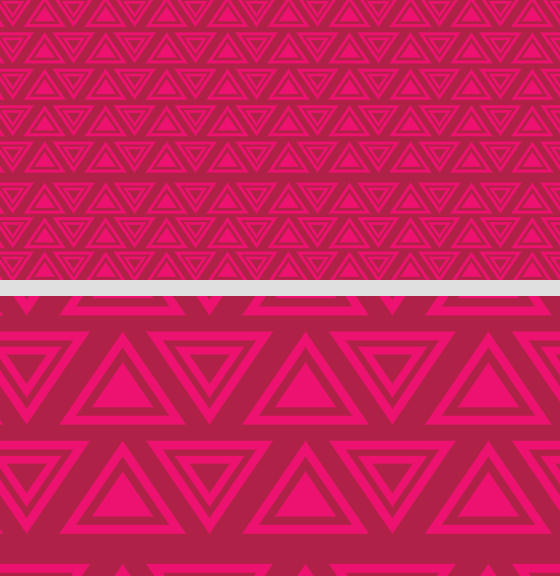
Top: the whole. Bottom: its middle third, enlarged.
Give the GLSL for this pattern, as a Shadertoy shader.

```glsl
// Lengths are fractions of the canvas height; y runs downward from the top.
const vec3 CRIMSON = vec3(0.69, 0.13, 0.282);
const vec3 PINK = vec3(0.935, 0.07, 0.44);

const float COLUMN_PITCH = 0.2177;
const float UP_X = 0.1596;
const float DOWN_X = 0.263;
const vec2 TRIANGLE = vec2(0.0755, 0.1107);  // half width, height

const float BAND_SPLIT = 0.635;              // rows sit closer below this line
const vec2 UPPER_BAND = vec2(-0.0143, 0.13); // first row top, row pitch
const vec2 LOWER_BAND = vec2(0.6523, 0.1232);
const float ROW_MARGIN = 0.006;

const float OUTLINE = 0.0105;     // insets measured from the triangle edge
const float UP_CORE = 0.0206;
const float DOWN_RING = 0.0180;
const float DOWN_HOLE = 0.0272;
const float EDGE_PIXELS = 1.2;

// Depth inside a triangle with its apex at y = 0 and base at y = height.
float triangleInset(vec2 p) {
    vec2 sideNormal = normalize(vec2(-TRIANGLE.y, TRIANGLE.x));
    float side = dot(vec2(abs(p.x), p.y), sideNormal);
    return min(side, TRIANGLE.y - p.y);
}

float centredRepeat(float x, float centre) {
    return mod(x - centre + 0.5 * COLUMN_PITCH, COLUMN_PITCH) - 0.5 * COLUMN_PITCH;
}

float coverage(float inset, float threshold) {
    float softness = EDGE_PIXELS / iResolution.y;
    return clamp((inset - threshold) / softness + 0.5, 0.0, 1.0);
}

// Height measured from the top of the enclosing row.
float rowHeight(float y) {
    vec2 band = y < BAND_SPLIT ? UPPER_BAND : LOWER_BAND;
    float row = max(floor((y - band.x + ROW_MARGIN) / band.y), 0.0);
    return y - band.x - row * band.y;
}

void mainImage(out vec4 fragColor, in vec2 fragCoord) {
    vec2 p = fragCoord / iResolution.y;
    float y = rowHeight(1.0 - p.y);

    float up = triangleInset(vec2(centredRepeat(p.x, UP_X), y));
    float down = triangleInset(vec2(centredRepeat(p.x, DOWN_X), TRIANGLE.y - y));

    // Outlined triangle with a solid core
    float upInk = coverage(up, 0.0) - coverage(up, OUTLINE) + coverage(up, UP_CORE);

    // Two nested outlines with an open centre
    float downInk = coverage(down, 0.0) - coverage(down, OUTLINE)
                  + coverage(down, DOWN_RING) - coverage(down, DOWN_HOLE);

    fragColor = vec4(mix(CRIMSON, PINK, max(upInk, downInk)), 1.0);
}
```
